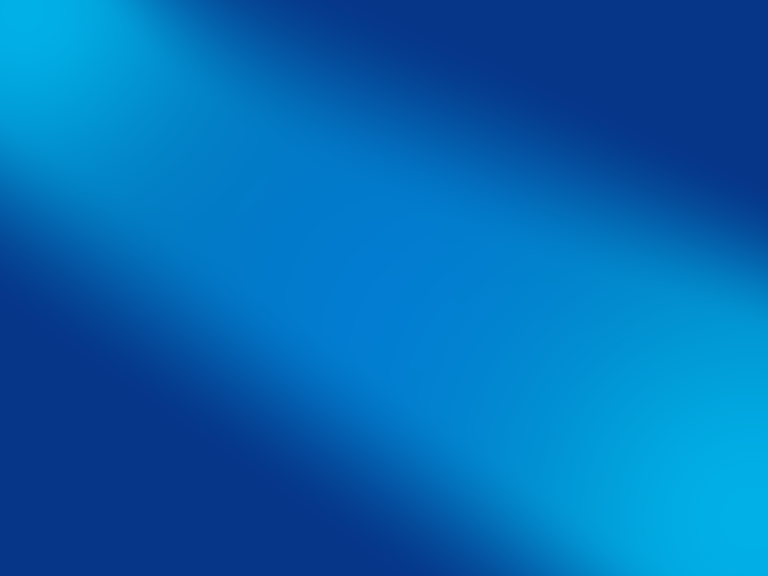
This background is drawn by a WebGL 2 fragment shader. Its source:

```glsl
#version 300 es
precision highp float;

uniform vec2 u_resolution;
out vec4 fragColor;

#define NAVY  vec3(0.022, 0.210, 0.535)
#define TEAL  vec3(0.008, 0.463, 0.735)
#define AZURE vec3(0.006, 0.480, 0.815)
#define CYAN  vec3(0.004, 0.692, 0.905)
#define UPPER_SOFTNESS 0.17
#define LOWER_SOFTNESS 0.18
#define LEFT_GLOW_RADIUS 0.28
#define RIGHT_GLOW_RADIUS 0.43
#define CENTRE_RADIUS 0.38

// Gaussian spot, measured in canvas heights
float glow(vec2 p, vec2 centre, float radius) {
  vec2 d = (p - centre) * vec2(4.0 / 3.0, 1.0) / radius;
  return exp(-dot(d, d));
}

// Soft diagonal band between a bent upper edge and a straight lower edge
float diagonalBand(vec2 p) {
  float depth = 1.0 - p.y;
  float upper = -0.075 + 0.525 * p.x - 0.056 * exp((0.25 - p.x) * 8.0);
  float lower = 0.36 + 0.92 * p.x;
  float upperSoft = mix(UPPER_SOFTNESS, 0.14, smoothstep(0.6, 1.0, p.x));
  return smoothstep(-upperSoft, upperSoft, depth - upper)
       * smoothstep(-LOWER_SOFTNESS, LOWER_SOFTNESS, lower - depth);
}

void main() {
  vec2 p = gl_FragCoord.xy / u_resolution;

  // Band colour: azure in the middle, cyan towards two opposite corners
  vec3 core = mix(TEAL, AZURE, glow(p, vec2(0.50, 0.47), CENTRE_RADIUS));
  float corners = glow(p, vec2(0.03, 0.98), LEFT_GLOW_RADIUS)
                + glow(p, vec2(0.98, 0.10), RIGHT_GLOW_RADIUS);
  core = mix(core, CYAN, min(corners, 1.0));

  fragColor = vec4(mix(NAVY, core, diagonalBand(p)), 1.0);
}
```
